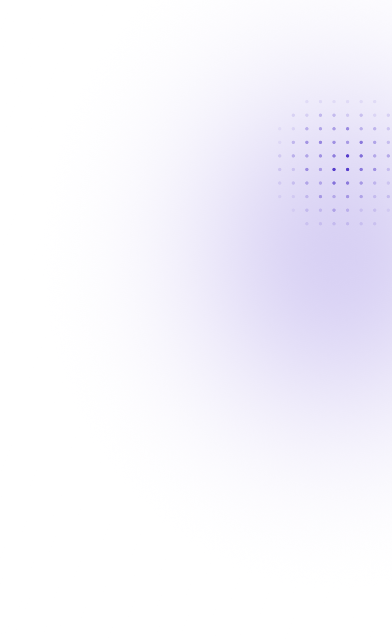
Give the GLSL for this background, as a Shadertoy shader.

```glsl
float hash(vec2 cell) {
    return fract(sin(dot(cell, vec2(127.1, 311.7))) * 43758.55);
}

// Soft elliptical falloff that reaches zero at the rim
float glow(vec2 p) {
    float t = length((p - vec2(0.532, 0.604)) / vec2(0.468, 0.526));
    float rim = exp(-3.7);
    return max(exp(-3.7 * t * t) - rim, 0.0) / (1.0 - rim);
}

// Opacity of one dot: fades outward, with random variation per cell
float dotStrength(vec2 cell) {
    float radius = length(cell);
    if (radius > 5.3) return 0.0;
    if (radius < 1.0) return cell.x < 0.0 && cell.y > 0.0 ? 0.6 : 1.0;
    float fade = mix(0.62, 0.12, smoothstep(1.0, 5.0, radius));
    return fade * mix(0.6, 1.25, hash(cell));
}

// Disc-shaped patch of evenly spaced dots
float dotGrid(vec2 p, float pixel) {
    float spacing = 0.0212;
    vec2 q = (p - vec2(0.5325, 0.7458)) / spacing;
    vec2 cell = floor(q) + 0.5;
    float edge = length(q - cell) * spacing - 0.0026;
    return dotStrength(cell) * smoothstep(0.5 * pixel, -0.5 * pixel, edge);
}

void mainImage(out vec4 fragColor, in vec2 fragCoord) {
    float pixel = 1.0 / iResolution.y;
    vec2 p = fragCoord * pixel;

    vec3 white = vec3(1.0);
    vec3 lavender = vec3(0.848, 0.82, 0.957);
    vec3 violet = vec3(0.34, 0.24, 0.80);

    vec3 color = mix(white, lavender, glow(p));
    color = mix(color, violet, dotGrid(p, pixel));

    // Fine grain to hide banding
    color += (hash(fragCoord) - 0.5) / 255.0;
    fragColor = vec4(color, 1.0);
}
```
